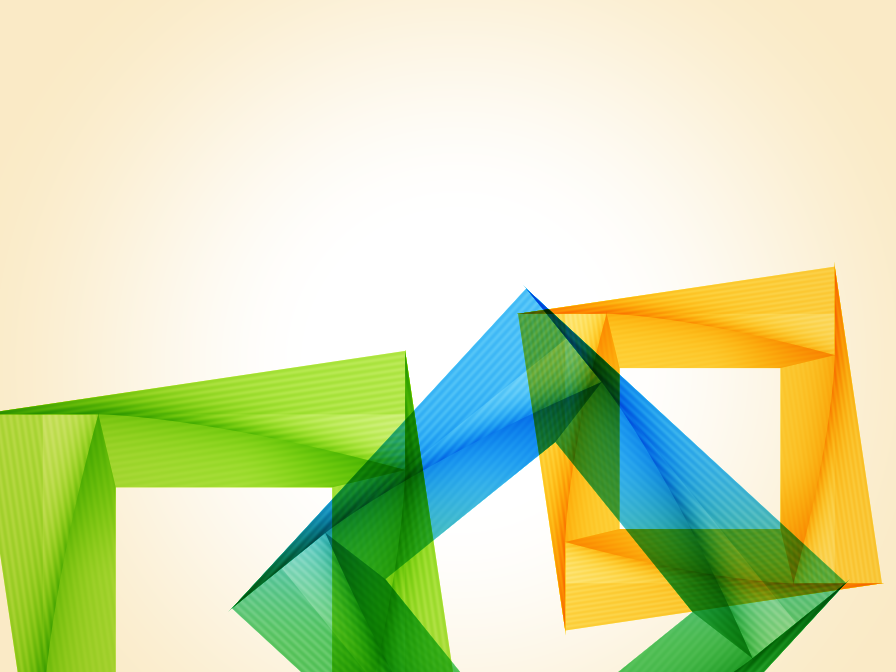
This background is drawn by a Shadertoy shader. Its source:

```glsl
#define CREAM vec3(0.980, 0.918, 0.775)
#define LIME vec3(0.600, 0.865, 0.170)
#define AMBER vec3(0.995, 0.785, 0.160)
#define AZURE vec3(0.180, 0.670, 0.955)
#define JADE vec3(0.270, 0.755, 0.330)
#define SHOULDER 1.674      // height of the ribbon tips, inner half side = 1
#define REACH 2.260         // far coordinate of the outer corners
#define TIP 1.160           // near coordinate of the ribbon tips
#define THREAD_GAP 0.060
#define THREAD_DEPTH 0.13

float cover(float dist, float px) {
    return clamp(0.5 + dist / px, 0.0, 1.0);
}

// Ink depth of one arm: a fanned outer panel above a folded inner panel.
float armDepth(vec2 q, float px) {
    float along = clamp((q.x + REACH) / (REACH + SHOULDER), 0.0, 1.0);
    float bend = clamp((q.x + TIP) / (SHOULDER + TIP), 0.0, 1.0);
    float fold = SHOULDER - (SHOULDER - TIP) * pow(bend, 1.5);
    float rim = SHOULDER + (q.x + REACH) * (REACH - SHOULDER) / (REACH + SHOULDER);

    // Inner edges flare from the hole corners to the tips.
    float flare = (TIP - 1.0) / (SHOULDER - 1.0);
    float sill = 1.0 + max(q.x - 1.0, 0.0) * flare;
    float jamb = -1.0 - (q.y - 1.0) * flare;

    float outer = cover(rim - q.y, px) * cover(SHOULDER - q.x, px) * cover(q.y - fold, px);
    float inner = cover(fold - q.y, px) * cover(q.y - sill, px) * cover(q.x - jamb, px);

    // Threads crowd together along the fold and towards the tips.
    float upper = cover(q.y - SHOULDER, px);
    float outerInk = mix(mix(0.72, 0.45, along), mix(1.0, 0.68, along), upper);
    outerInk += mix(2.3, 0.6, bend) * exp(-max(q.y - fold, 0.0) / 0.12);
    float innerInk = 0.80 + 0.75 * exp(-max(fold - q.y, 0.0) / 0.22);
    innerInk += 0.95 * smoothstep(0.1, SHOULDER, q.x);

    // Fine parallel threads, faded out where they cannot be resolved.
    float resolved = clamp(THREAD_GAP / px - 2.0, 0.0, 1.0);
    float thread = sin(6.28318 * (rim - q.y) / THREAD_GAP);
    outerInk *= 1.0 + THREAD_DEPTH * resolved * thread;
    innerInk *= 1.0 + 0.4 * THREAD_DEPTH * resolved * thread;

    return outer * outerInk + inner * innerInk;
}

// Light passing through a square frame made of four equal arms.
vec3 frame(vec2 p, vec2 centre, float size, float angle, vec3 ink) {
    float c = cos(angle), s = sin(angle);
    vec2 q = mat2(c, -s, s, c) * (p - centre) / size;
    float px = 1.0 / (iResolution.y * size);
    float depth = 0.0;
    for (int arm = 0; arm < 4; arm++) {
        depth += armDepth(q, px);
        q = vec2(-q.y, q.x);
    }
    return pow(ink, vec3(depth));
}

void mainImage(out vec4 fragColor, in vec2 fragCoord) {
    vec2 p = (fragCoord - 0.5 * iResolution.xy) / iResolution.y + vec2(0.6667, 0.5);

    // Warm vignette
    float glow = length(p - vec2(0.68, 0.46));
    vec3 color = mix(vec3(1.0), CREAM, smoothstep(0.20, 0.78, glow));

    // Overlapping transparent frames
    vec3 seaInk = mix(JADE, AZURE, smoothstep(0.02, 0.33, p.y));
    color *= frame(p, vec2(0.3333, 0.1137), 0.1611, 0.0, LIME);
    color *= frame(p, vec2(1.0417, 0.3325), 0.1198, 0.0, AMBER);
    color *= frame(p, vec2(0.8020, 0.1137), 0.1626, 0.679, seaInk);

    fragColor = vec4(color, 1.0);
}
```
